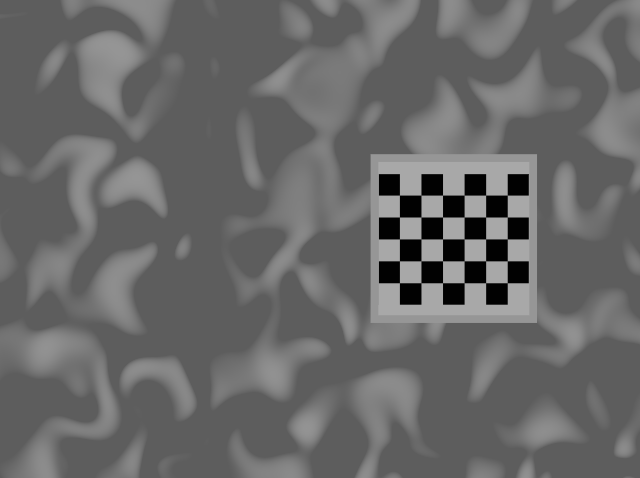
A Shadertoy shader for this texture:

```glsl
// A framed checker panel over a grey field of smoky, curling patches.
// The field is a sum of sine waves in many directions, bent by two more
// such sums and cut off at a flat floor; the panel uses box distances.

#define FLOOR_GREY 0.365
#define PATCH_GAIN 0.24
#define PATCH_CURVE 0.75
#define PATCH_CUTOFF 0.17
#define FIELD_FREQ 42.0
#define WARP_FREQ 30.0
#define WARP_AMOUNT 0.023
#define DRIFT_AMOUNT 0.6
#define FRAME_GREY 0.59
#define PANEL_GREY 0.66
#define PANEL_CENTER vec2(0.9494, 0.5009)
#define PANEL_HALF vec2(0.1579, 0.1603)

const int WAVES = 11;
const float GOLDEN_ANGLE = 2.39996;
const float FRAME_WIDTH = 0.0162;

// Sum of sines in spread directions, scaled to unit variance.
float waveField(vec2 p, float seed) {
    float sum = 0.0;
    for (int i = 0; i < WAVES; i++) {
        float n = float(i);
        float angle = n * GOLDEN_ANGLE + seed;
        float freq = 0.6 + 0.8 * fract(n * 0.618 + seed * 0.37);
        float phase = 6.2832 * fract(n * n * 0.731 + seed * 1.93);
        sum += sin(dot(p, vec2(cos(angle), sin(angle))) * freq + phase);
    }
    return sum * inversesqrt(0.5 * float(WAVES));
}

// Broad bands that gather the patches: wavy at left, slanted at right.
float drift(vec2 p) {
    float wavy = cos(14.0 * (p.x - 0.66) + 0.8 * sin(5.0 * p.y));
    float slanted = cos(20.0 * (p.x - 0.8 - 0.315 * (p.y - 0.14)));
    return mix(wavy, slanted, smoothstep(0.65, 0.8, p.x));
}

// Curling patches that fade into the flat floor.
float smokeGrey(vec2 p) {
    vec2 bend = vec2(waveField(p * WARP_FREQ, 1.7), waveField(p * WARP_FREQ, 4.3));
    vec2 bent = p + WARP_AMOUNT * bend;
    float field = 0.92 * waveField(bent * FIELD_FREQ, 2.6) + DRIFT_AMOUNT * drift(p);
    float density = max(field - PATCH_CUTOFF, 0.0);
    return FLOOR_GREY + PATCH_GAIN * (1.0 - exp(-PATCH_CURVE * density));
}

float boxDistance(vec2 p, vec2 halfSize) {
    vec2 d = abs(p) - halfSize;
    return length(max(d, 0.0)) + min(max(d.x, d.y), 0.0);
}

// Coverage inside a distance, smoothed over one pixel.
float inside(float dist, float px) {
    return clamp(0.5 - dist / px, 0.0, 1.0);
}

// Dark squares, seven across and six down, the first at the top left.
float checker(vec2 p, float px) {
    vec2 halfSize = vec2(PANEL_HALF.x, 0.1376);
    vec2 cell = 2.0 * halfSize / vec2(7.0, 6.0);
    vec2 q = vec2(p.x + halfSize.x, halfSize.y - p.y) / cell;
    vec2 edge = 2.0 * abs(fract(0.5 * q - 0.25) - 0.5) - 0.5;
    vec2 parity = clamp(2.0 * edge * cell / px, -1.0, 1.0);
    float dark = 0.5 + 0.5 * parity.x * parity.y;
    // Inset by half a pixel so that light squares keep a clean rim.
    return dark * inside(boxDistance(p, halfSize) + 0.5 * px, px);
}

void mainImage(out vec4 fragColor, in vec2 fragCoord) {
    float px = 1.0 / iResolution.y;
    vec2 p = fragCoord * px;
    float grey = smokeGrey(p);

    // Frame, light panel, then squares.
    vec2 local = p - PANEL_CENTER;
    float panelDist = boxDistance(local, PANEL_HALF);
    float frameDist = boxDistance(local, PANEL_HALF + FRAME_WIDTH);
    grey = mix(grey, FRAME_GREY, inside(frameDist, px));
    grey = mix(grey, PANEL_GREY, inside(panelDist, px));
    grey = mix(grey, 0.005, checker(local + vec2(0.0, 0.0018), px));

    fragColor = vec4(vec3(grey), 1.0);
}
```
